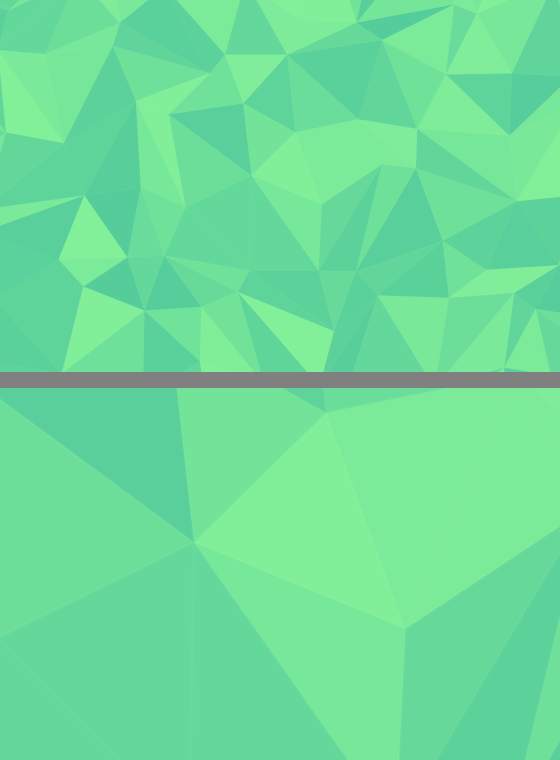
Top, the full canvas; bottom, a detail of the centre.
Write a WebGL 2 fragment shader that draws this background.

```glsl
#version 300 es
precision highp float;
// Low-poly mesh of flat green triangles on a jittered grid.
uniform vec2 u_resolution;
out vec4 fragColor;

vec2 hash2(vec2 p) {
  vec3 q = fract(p.xyx * vec3(0.1031, 0.1030, 0.0973));
  q += dot(q, q.yzx + 33.33);
  return fract((q.xx + q.yz) * q.zy);
}

vec2 meshVertex(vec2 node) {
  return node + 0.78 * (hash2(node + 41.0) - 0.5);
}

float cross2(vec2 a, vec2 b) {
  return a.x * b.y - a.y * b.x;
}

// Signed distance to the line a-b, positive on its left.
float edgeDistance(vec2 p, vec2 a, vec2 b) {
  return cross2(b - a, p - a) / length(b - a);
}

// Inner distance of a counter-clockwise triangle.
float triangleDistance(vec2 p, vec2 a, vec2 b, vec2 c) {
  return min(edgeDistance(p, a, b), min(edgeDistance(p, b, c), edgeDistance(p, c, a)));
}

float minArea(vec2 a, vec2 b, vec2 c, vec2 d) {
  return min(cross2(b - a, c - a), cross2(c - a, d - a));
}

vec3 facetColor(float tone) {
  return mix(vec3(0.335, 0.800, 0.607), vec3(0.515, 0.943, 0.598), tone);
}

void main() {
  float cellsPerHeight = 6.0;
  vec2 p = gl_FragCoord.xy / u_resolution.y * cellsPerHeight;
  float pixel = cellsPerHeight / u_resolution.y;
  vec3 colorSum = vec3(0.0);
  float coverageSum = 0.0;
  float innerDistance = 0.0;

  // Jitter can push a quad into the cells around it.
  for (int y = -1; y <= 1; y++) {
    for (int x = -1; x <= 1; x++) {
      vec2 cell = floor(p) + vec2(x, y);
      vec2 a = meshVertex(cell);
      vec2 b = meshVertex(cell + vec2(1, 0));
      vec2 c = meshVertex(cell + vec2(1, 1));
      vec2 d = meshVertex(cell + vec2(0, 1));

      // Split along the diagonal that leaves the fuller triangles.
      bool splitAC = minArea(a, b, c, d) > minArea(b, c, d, a);
      float first = splitAC ? triangleDistance(p, a, b, c) : triangleDistance(p, b, c, d);
      float second = splitAC ? triangleDistance(p, a, c, d) : triangleDistance(p, b, d, a);

      vec2 coverage = clamp(vec2(first, second) / pixel + 0.5, 0.0, 1.0);
      vec2 tones = hash2(cell + 7.0);
      colorSum += coverage.x * facetColor(tones.x) + coverage.y * facetColor(tones.y);
      coverageSum += coverage.x + coverage.y;
      innerDistance = max(innerDistance, max(first, second));
    }
  }

  // Faint pale seam between facets.
  vec3 color = colorSum / max(coverageSum, 0.001);
  float seam = 1.0 - smoothstep(0.0, max(0.014, pixel), innerDistance);
  fragColor = vec4(mix(color, vec3(0.62, 0.95, 0.72), 0.08 * seam), 1.0);
}
```
